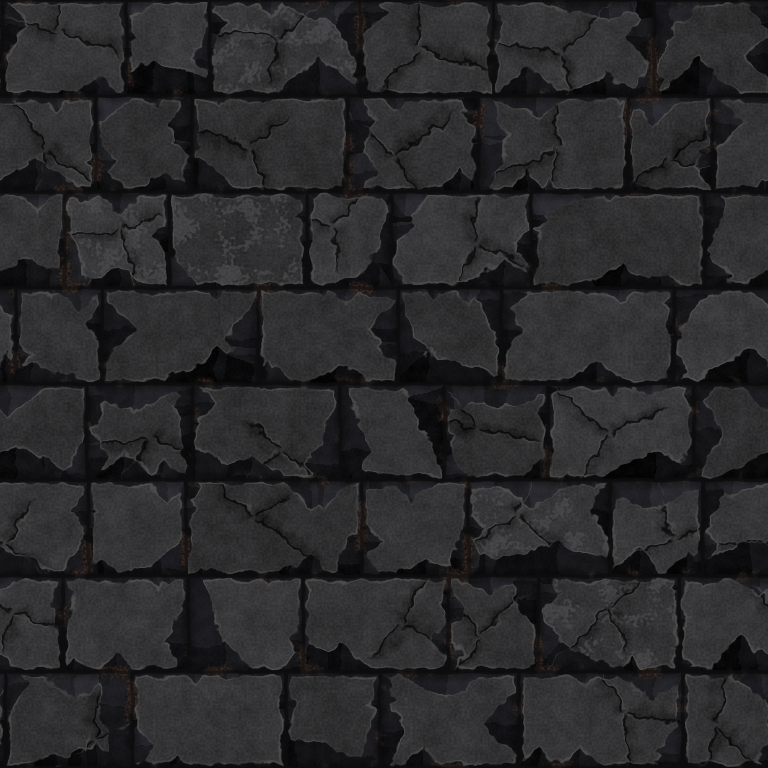
A WebGL 2 fragment shader for this texture:

```glsl
#version 300 es
precision highp float;
// Dark chipped stone wall: eight tiling courses of uneven, cracked blocks.

#define ROWS 8.0
#define COLS 6.0
#define JITTER 0.50      // variation of block width
#define CHIP 0.35        // deepest chip, in course heights
#define CRACKED 0.42     // share of blocks with cracks
#define SCUFFED 0.12     // share of blocks with pale scuffs
#define JOINT 0.016      // half width of the joints
#define GRAIN 0.050      // strength of the fine speckle

uniform vec2 u_resolution;
out vec4 fragColor;

const vec3 STONE_TINT = vec3(0.99, 0.99, 1.02);
const vec3 SHADE_TINT = vec3(0.96, 0.97, 1.10);
const vec3 JOINT_COLOR = vec3(0.050, 0.048, 0.050);
const vec3 MORTAR_COLOR = vec3(0.23, 0.17, 0.14);
const vec3 RIM_COLOR = vec3(0.34, 0.34, 0.34);
const vec4 SIDE_TONE = vec4(0.065, 0.145, 0.105, 0.085); // bottom, top, left, right
const float ROW_SHIFT[8] = float[8](0.16, 0.40, 0.66, 0.48, 0.03, 0.29, 0.68, -0.13);

vec2 hash2(vec2 p) {
    vec3 q = fract(p.xyx * vec3(0.1031, 0.1030, 0.0973));
    q += dot(q, q.yzx + 33.33);
    return fract((q.xx + q.yz) * q.zy);
}

float corner(vec2 cell, vec2 offset, float period) {
    float a = 6.2832 * hash2(mod(cell, period) + 7.0).x;
    return dot(vec2(cos(a), sin(a)), offset);
}

// Gradient noise that repeats over the canvas
float noise(vec2 p, float freq) {
    p *= freq;
    vec2 i = floor(p), f = p - i, s = f * f * f * (f * (f * 6.0 - 15.0) + 10.0);
    float period = ROWS * freq;
    vec2 e = vec2(1.0, 0.0);
    return mix(mix(corner(i, f, period), corner(i + e, f - e, period), s.x),
               mix(corner(i + e.yx, f - e.yx, period), corner(i + 1.0, f - 1.0, period), s.x), s.y);
}

float jointAt(float k, float row) {
    return k + JITTER * (hash2(vec2(mod(k, COLS), row) + 31.0).x - 0.5);
}

float line(float d, float halfWidth, float px) {
    return 1.0 - smoothstep(halfWidth - 0.5 * px, halfWidth + px, abs(d));
}

void main() {
    vec2 p = gl_FragCoord.xy / u_resolution * ROWS;
    float px = ROWS / min(u_resolution.x, u_resolution.y);
    float broad = noise(p, 3.0), medium = noise(p, 9.0), fine = noise(p, 22.0);

    // Find the block and its local coordinates
    vec2 q = p + 0.022 * vec2(noise(p, 5.0), noise(p + 2.5, 4.0));
    float row = mod(floor(q.y), ROWS);
    float u = q.x * COLS / ROWS - ROW_SHIFT[int(row)];
    float k = floor(u);
    if (u < jointAt(k, row)) k -= 1.0;
    else if (u >= jointAt(k + 1.0, row)) k += 1.0;
    float left = jointAt(k, row);
    vec2 size = vec2((jointAt(k + 1.0, row) - left) * ROWS / COLS, 1.0);
    vec2 b = vec2((u - left) * ROWS / COLS, fract(q.y));
    vec2 id = vec2(mod(k, COLS), row) * 19.0;
    vec2 inset = min(b, size - b);
    float edge = min(inset.x, inset.y);

    // Chips: wedges cut inward from each side, with ragged outlines
    float jag = 0.08 * noise(p, 4.0) + 0.055 * medium + 0.02 * fine;
    float face = edge - 0.045 + 0.6 * jag;
    float chipTone = b.y < 0.5 ? 0.075 : 0.13;
    for (int i = 0; i < 12; i++) {
        int side = i % 4;
        vec2 r = hash2(id + float(i) * 3.0 + 101.0);
        vec2 s = hash2(id + float(i) * 5.0 + 211.0);
        bool level = side < 2;
        vec2 depths = level ? vec2(b.y, 1.0 - b.y) : vec2(b.x, size.x - b.x);
        float depth = side % 2 == 0 ? depths.x : depths.y;
        float along = level ? b.x - r.x * size.x : b.y - r.x;
        float slope = mix(0.25, 1.2, s.x);
        float reach = CHIP * r.y * r.y * (side == 0 ? 1.15 : 1.0);
        float d = (depth + slope * abs(along) - reach + jag) / length(vec2(1.0, slope));
        if (d < face) {
            face = d;
            chipTone = SIDE_TONE[side] + 0.05 * (s.y - 0.5) + 0.018 * sign(along + 0.5 * jag);
        }
    }

    // Stone face with mottling, speckle and scuffs
    vec2 kind = hash2(id + 401.0);
    float speckle = noise(p, 37.0);
    float tone = mix(0.180, 0.222, kind.x) + 0.035 * broad + 0.03 * medium + GRAIN * speckle;
    float scuff = step(kind.y, SCUFFED) * smoothstep(0.12, 0.30, noise(p, 4.0) + 0.6 * fine);
    tone = mix(tone, 0.29 + 0.05 * speckle, 0.7 * scuff);

    // Cracks: crooked rays from one point, each with a shaded and a lit lip
    vec2 center = size * mix(vec2(0.3), vec2(0.7), hash2(id + 503.0));
    float cracked = step(hash2(id + 601.0).x, CRACKED);
    float crackRim = 0.0;
    for (int i = 0; i < 3; i++) {
        vec2 r = hash2(id + float(i) * 7.0 + 701.0);
        float a = 2.1 * float(i) + 1.6 * r.x + 6.28 * kind.x;
        vec2 dir = vec2(cos(a), sin(a)), v = b - center;
        float along = dot(v, dir), d = dot(v, vec2(-dir.y, dir.x)) + jag;
        float ray = cracked * smoothstep(0.0, 0.05, along) * (1.0 - smoothstep(0.0, 0.15, along - 0.3 - 0.6 * r.y));
        tone -= 0.055 * ray * step(0.0, d) * (1.0 - smoothstep(0.0, 0.16, d));
        tone *= 1.0 - 0.65 * ray * line(d, 0.010, px);
        crackRim = max(crackRim, ray * line(d + 0.021, 0.006, px));
    }

    // Compose face, chips, lit rims, mortar and joints
    float shade = chipTone * mix(0.7, 1.0, smoothstep(0.0, 0.12, edge));
    shade += 0.025 * medium + 0.4 * GRAIN * speckle;
    vec3 color = mix(SHADE_TINT * shade, STONE_TINT * tone, smoothstep(-px, px, face));
    float wear = smoothstep(-0.35, 0.35, broad + 0.5 * medium);
    float rim = line(face - 0.008, 0.007, px) * mix(0.12, 0.65, wear);
    color = mix(color, RIM_COLOR, max(rim, 0.45 * crackRim * wear));
    float mortar = smoothstep(0.12, 0.38, noise(p + 3.5, 2.0) + 0.4 * medium);
    mortar *= (1.0 - smoothstep(0.02, 0.10, edge)) * (1.0 - smoothstep(-0.02, 0.01, face));
    color = mix(color, MORTAR_COLOR * (0.85 + speckle), 0.7 * mortar);
    float gap = 1.0 - smoothstep(JOINT - 0.5 * px, JOINT + px, edge);
    color = mix(color, mix(JOINT_COLOR, MORTAR_COLOR, 0.25 * mortar), 0.9 * gap);
    fragColor = vec4(clamp(color, 0.0, 1.0), 1.0);
}
```
